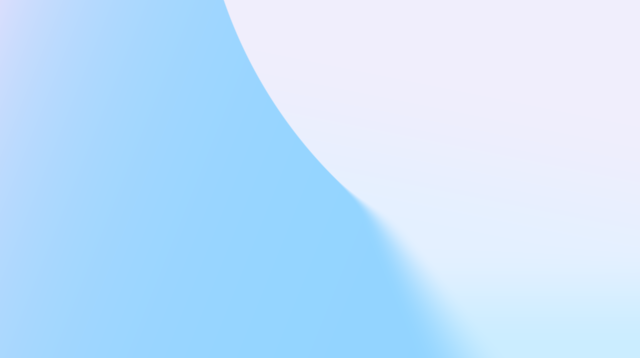
Give the GLSL for this background, as a Shadertoy shader.

```glsl
// Draws a pale lavender disc over a soft blue gradient, its lower rim melting into a cyan glow.

// Lengths are in canvas heights, origin at the lower left.
const vec3 SKY_BLUE    = vec3(0.570, 0.832, 1.000);
const vec3 CORNER_TINT = vec3(0.855, 0.872, 0.990);
const vec3 LAVENDER    = vec3(0.940, 0.932, 0.988);
const vec3 PALE_BLUE   = vec3(0.893, 0.942, 1.000);
const vec3 CYAN_GLOW   = vec3(0.795, 0.928, 1.000);

const vec2  DISC_CENTER  = vec2(1.851, 1.420);
const float DISC_RADIUS  = 1.296;
const float RIM_BLUR     = 0.060;  // rim softness at its lowest part
const float CORNER_FADE  = 2.7;    // falloff of the corner tint
const float CORNER_SLANT = 0.4;
const float GLOW_X       = 1.290;  // glow border on the bottom edge
const float GLOW_LEAN    = 0.580;  // leftward lean of the border with height
const float GLOW_WIDTH   = 0.130;
const float GLOW_TAPER   = 0.190;

// Blue field, tinted towards the upper left corner
vec3 backdrop(vec2 p) {
    float along = p.x + CORNER_SLANT * (1.0 - p.y);
    return mix(SKY_BLUE, CORNER_TINT, exp(-CORNER_FADE * along));
}

// Disc colour, cooling from lavender to cyan on the way down
vec3 discColor(vec2 p) {
    float height = p.y + 0.2 * (p.x - 1.2);
    vec3 color = mix(PALE_BLUE, LAVENDER, smoothstep(0.30, 0.80, height));
    return mix(CYAN_GLOW, color, smoothstep(0.02, 0.32, p.y));
}

// Disc coverage: crisp rim above, blurred rim below
float discMask(vec2 p, float pixel) {
    float dist = length(p - DISC_CENTER) - DISC_RADIUS;
    float blur = pixel + RIM_BLUR * (1.0 - smoothstep(0.25, 0.50, p.y));
    return 1.0 - smoothstep(-blur, blur, dist);
}

// Glow spilling below the disc, wider towards the bottom
float glowMask(vec2 p) {
    float offset = p.x - (GLOW_X - GLOW_LEAN * p.y);
    float width = max(GLOW_WIDTH - GLOW_TAPER * p.y, 0.02);
    float fadeAbove = 1.0 - smoothstep(0.42, 0.54, p.y);
    return smoothstep(-width, width, offset) * fadeAbove;
}

void mainImage(out vec4 fragColor, in vec2 fragCoord) {
    vec2 p = fragCoord / iResolution.y;
    float pixel = 1.0 / iResolution.y;

    // Soft union of disc and glow
    float cover = 1.0 - (1.0 - discMask(p, pixel)) * (1.0 - glowMask(p));
    fragColor = vec4(mix(backdrop(p), discColor(p), cover), 1.0);
}
```
